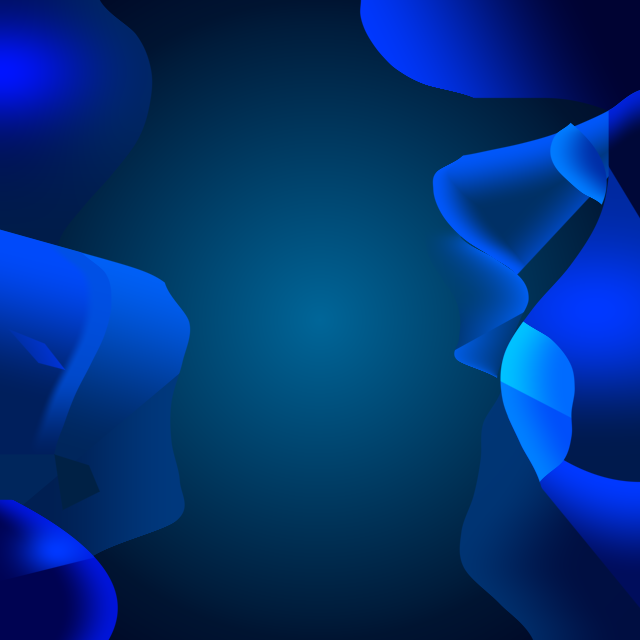
Write a three.js fragment shader that draws this background.

```glsl
// Translucent blue ribbons curling in from both sides over a teal radial glow.
// Sheets lie between smooth curves, painted back to front. Red is always
// zero, so tones are vec2(green, blue).
varying vec2 vUv;

const float EDGE = .0013;
const vec2 STEEL = vec2(.22, .49);
const vec2 ROYAL = vec2(.22, 1.);
const vec2 AZURE = vec2(.38, .98);

// Catmull-Rom weight
float kernel(float x) {
  x = abs(x);
  if (x < 1.) return 1. + x * x * (1.5 * x - 2.5);
  return x < 2. ? 2. + x * (-4. + x * (2.5 - .5 * x)) : 0.;
}

// Curve through eight even knots
float curve(float s, float start, float end, vec4 a, vec4 b) {
  float u = clamp((s - start) / (end - start), 0., 1.) * 7.;
  float sum = 0., total = 0.;
  for (int i = 0; i < 4; i++) {
    float wa = kernel(u - float(i)), wb = kernel(u - float(i) - 4.);
    sum += a[i] * wa + b[i] * wb;
    total += wa + wb;
  }
  return sum / total;
}

float fill(float d) { return smoothstep(-EDGE, EDGE, d); }
float band(float x, float low, float high) { return fill(x - low) * fill(high - x); }
vec2 ramp(vec2 a, vec2 b, float width, float d) { return mix(a, b, smoothstep(0., width, d)); }
float glow(vec2 d) { return exp(-dot(d, d)); }

// Distance right of the line a to b
float side(vec2 p, vec2 a, vec2 b) {
  vec2 d = normalize(b - a);
  return dot(p - a, vec2(d.y, -d.x));
}

float quad(vec2 p, vec2 a, vec2 b, vec2 c, vec2 d) {
  return fill(min(min(side(p, a, b), side(p, b, c)), min(side(p, c, d), side(p, d, a))));
}

vec2 leftSheets(vec2 c, vec2 p) {
  // Upper sheet
  float edge = curve(p.y, 1., .62, vec4(.156,.213,.236,.234), vec4(.216,.176,.128,.091));
  vec2 tone = ramp(vec2(.06, .36), vec2(.15, .38), .2, p.x);
  tone = ramp(tone, vec2(.11, .29), .23, .85 - p.y);
  tone = mix(tone, vec2(.08, 1.), glow((p - vec2(0., .888)) / vec2(.13, .075)));
  c = mix(c, tone, fill(edge - p.x) * fill(p.y - .61));

  // Hanging sheet with a diagonal fold
  float top = .641 - .28 * p.x - .058 * pow(p.x / .297, 12.);
  edge = curve(p.y, .557, .125, vec4(.258,.296,.285,.268), vec4(.268,.281,.276,.137));
  float body = fill(top - p.y) * fill(edge - p.x);
  tone = ramp(vec2(.15, .36), AZURE, .35, p.y + .3 * p.x - .324);
  vec2 lower = ramp(vec2(.12, .32), STEEL, .22, p.x - .06);
  tone = mix(lower, tone, fill(p.y - .181 - .84 * p.x));
  c = mix(c, tone, body * fill(p.y - .125));

  // Inner sheet, strand and facets
  edge = curve(p.y, .62, .29, vec4(.115,.165,.174,.164), vec4(.142,.118,.1,.085));
  tone = ramp(vec2(.12, .36), vec2(.29, .98), .24, p.y + .25 * p.x - .38);
  float strand = smoothstep(.045, .025, edge - p.x) * smoothstep(.28, .42, p.y);
  tone = mix(tone, vec2(.32, .88), strand * .8);
  c = mix(c, tone, body * fill(edge - p.x) * fill(p.y - .29));
  c = mix(c, ROYAL, 7. * p.x * quad(p, vec2(.013,.486), vec2(.07,.463), vec2(.102,.422), vec2(.06,.433)));
  c = mix(c, vec2(.13, .27), quad(p, vec2(.085,.29), vec2(.139,.273), vec2(.156,.232), vec2(.098,.203)));

  // Bottom curl
  edge = .184 - 5.74 * (p.y - .05) * (p.y - .05);
  tone = ramp(vec2(.08, .85), vec2(.01, .32), .09, edge - p.x);
  tone = mix(tone, ROYAL, fill(p.y - .092 - .25 * p.x) * glow((p - vec2(.09, .14)) / vec2(.055, .04)));
  return mix(c, tone, fill(edge - p.x) * fill(.219 - p.y));
}

vec2 rightSheets(vec2 c, vec2 p) {
  // Top sheet
  float left = curve(p.y, 1., .846, vec4(.564,.563,.569,.581), vec4(.598,.622,.664,.742));
  float bend = max(p.x - .85, 0.);
  vec2 tone = ramp(ROYAL, vec2(.01, .2), .39, p.x + .5 * p.y - 1.03);
  c = mix(c, tone, fill(p.x - left) * fill(p.y - .847 + 2. * bend * bend));

  // Faint low sheet
  left = curve(p.y, .395, 0., vec4(.785,.755,.751,.74), vec4(.721,.725,.781,.833));
  tone = ramp(vec2(.21, .47), vec2(.06, .27), .2, p.x - left + .06 - .4 * p.y);
  c = mix(c, tone, fill(p.x - left) * fill(.4 - p.y) * .9);

  // Twisting ribbon
  left = curve(p.y, .629, .406, vec4(.664,.671,.69,.711), vec4(.719,.717,.714,.781));
  float right = curve(p.y, .629, .406, vec4(.72,.771,.814,.826), vec4(.813,.799,.785,.776));
  float across = clamp((p.x - left) / max(right - left, .01), 0., 1.);
  tone = mix(STEEL, AZURE, mix(across, 1. - across, fill(.062 + .55 * p.x - p.y)));
  float veil = mix(across * .8 + .15, .85, smoothstep(.55, .48, p.y));
  c = mix(c, tone, veil * band(p.x, left, right) * smoothstep(.65, .6, p.y));

  // Looping ribbon
  float top = curve(p.x, .677, 1., vec4(.753,.757,.766,.776), vec4(.789,.807,.829,.859));
  left = curve(p.y, .758, .57, vec4(.724,.682,.677,.684), vec4(.701,.729,.771,.807));
  float diagonal = side(p, vec2(.951, .724), vec2(.811, .574));
  float rim = min(min(top - p.y, (p.x - left) * 1.3), .04 + diagonal * .8);
  tone = ramp(vec2(.34, .98), vec2(.19, .4), .09, rim);
  c = mix(c, tone, fill(top - p.y) * fill(p.x - left) * fill(diagonal));

  // Large sheet, dark corner and sheet below
  left = curve(p.y, .724, .238, vec4(.951,.934,.891,.831), vec4(.788,.785,.813,.846));
  float base = .247 + 2.4 * (1. - p.x) * (1. - p.x);
  float body = fill(p.x - left) * fill(top - p.y);
  tone = ramp(vec2(.1, .3), vec2(.16, .62), .18, p.y - .3);
  tone = mix(tone, ROYAL, glow((p - vec2(.93, .515)) / vec2(.16, .1)));
  vec2 corner = ramp(vec2(.13, .85), vec2(.03, .22), .07, top - p.y);
  tone = mix(tone, corner, fill(side(p, vec2(1., .659), vec2(.951, .74))));
  c = mix(c, tone, body * fill(p.y - base));
  tone = ramp(ROYAL, vec2(.05, .36), .15, base - p.y);
  c = mix(c, tone, body * fill(base - p.y) * fill(side(p, vec2(1., .05), vec2(.846, .238))));

  // Bright overlap in two lobes
  right = curve(p.y, .508, .242, vec4(.807,.861,.891,.898), vec4(.893,.893,.88,.84));
  tone = ramp(vec2(.76, 1.), vec2(.42, 1.), .1, p.x - left);
  vec2 lobe = ramp(vec2(.5, 1.), vec2(.31, .98), .08, p.x - left);
  tone = mix(tone, lobe, fill(side(p, vec2(.781, .405), vec2(.889, .349))));
  c = mix(c, tone, band(p.x, left, right));

  // Small loop
  left = curve(p.y, .81, .68, vec4(.893,.87,.861,.861), vec4(.87,.888,.91,.94));
  right = .948 - 6.5 * (p.y - .715) * (p.y - .715);
  tone = ramp(vec2(.48, 1.), vec2(.18, .65), .075, p.x - left);
  return mix(c, tone, band(p.x, left, right) * band(p.y, .68, .81));
}

void main() {
  float r = length(vUv - .5);
  vec2 tone = mix(vec2(.4, .6), vec2(.085, .2), min(r * 2., 1.));
  tone = ramp(tone, vec2(.01, .13), .27, r - .45);
  gl_FragColor = vec4(0., rightSheets(leftSheets(tone, vUv), vUv), 1.);
}
```
